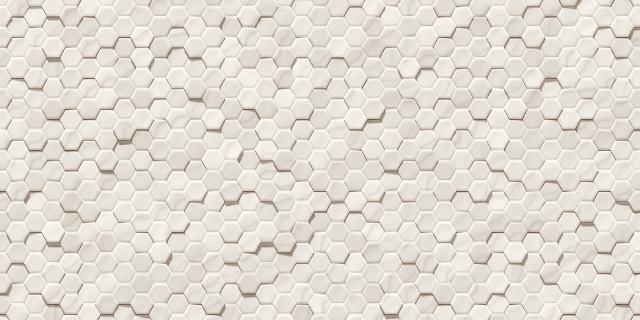
Give the GLSL for this pattern, as a WebGL 1 fragment shader.

```glsl
precision highp float;
// Cream marble mosaic of raised, slightly tilted hexagons lit from above.
uniform vec2 u_resolution;

float hash(vec2 p) {
  return fract(sin(dot(p, vec2(12.71, 31.17))) * 4375.85);
}

// Centre of the flat-topped hexagon (side 1) that contains p.
vec2 hexCentre(vec2 p) {
  vec2 period = vec2(3.0, 1.7320508);
  vec2 a = floor(p / period + 0.5) * period;
  vec2 b = (floor(p / period) + 0.5) * period;
  return distance(p, a) < distance(p, b) ? a : b;
}

// Distance from p to the rim of its hexagon, with rounded corners.
float rimDistance(vec2 p, vec2 centre) {
  vec2 d = abs(p - centre);
  return 0.866 - max(max(d.y, d.x * 0.866 + d.y * 0.5), 0.92 * length(d));
}

// Relief: a random level and tilt per tile, a shallow dish and a rounded rim.
float relief(vec2 p) {
  vec2 c = hexCentre(p);
  vec2 d = p - c;
  vec2 tilt = vec2(hash(c + 3.1), hash(c + 7.7)) - 0.5;
  float bevel = 1.0 - smoothstep(-0.03, 0.19, rimDistance(p, c));
  float dish = (hash(c + 5.3) - 0.4) * 0.14 * dot(d, d);
  return 0.7 * hash(c) + 0.32 * dot(tilt, d) + dish - 0.15 * bevel;
}

// Soft diagonal veins and clouds, turned and shifted on every tile.
float marble(vec2 p, vec2 centre) {
  float angle = 0.4 + 0.9 * hash(centre + 1.9);
  vec2 d = p - centre;
  vec2 q = vec2(d.x * cos(angle) - d.y * sin(angle),
                d.x * sin(angle) + d.y * cos(angle));
  q += 20.0 * hash(centre + 9.2);
  float warp = 0.3 * sin(q.y * 1.7) + 0.12 * sin(q.y * 4.3 + q.x * 2.0);
  float vein = pow(1.0 - abs(sin(q.x * 1.5 + warp)), 4.0);
  float cloud = sin(q.x * 4.1 + warp * 2.0) * sin(q.y * 1.3 + q.x);
  return vein * hash(centre + 4.4) * 0.15 + cloud * 0.025;
}

vec3 mosaic(vec2 p) {
  vec2 toLight = normalize(vec2(-0.2, 1.0));
  vec2 c = hexCentre(p);
  float level = relief(p);

  // Surface slope towards the light
  float slope = relief(p - toLight * 0.07) - relief(p + toLight * 0.07);
  float light = 0.915 + 1.6 * clamp(slope, -0.17, 0.075);

  // Shadow cast by higher tiles
  float blocked = 0.0;
  for (int i = 1; i <= 10; i++) {
    float t = float(i) * 0.045;
    blocked = max(blocked, relief(p + toLight * t) - level - t * 1.05);
  }
  light -= 0.58 * smoothstep(0.0, 0.2, blocked);

  // Stone tone and grain
  light += 0.11 * (hash(c + 2.6) - 0.5) - marble(p, c);
  light += 0.01 * sin(p.x * 13.0 + 3.0 * sin(p.y * 11.0)) * sin(p.y * 17.0 + p.x * 9.0);
  return mix(vec3(0.43, 0.34, 0.27), vec3(0.955, 0.945, 0.915), clamp(light, 0.0, 1.03));
}

void main() {
  // 36 columns across the canvas, 1.5 hexagon sides apart
  float unitsPerPixel = 54.0 / u_resolution.x;
  vec3 colour = vec3(0.0);

  // Four samples per pixel
  for (int i = 0; i < 2; i++) {
    for (int j = 0; j < 2; j++) {
      vec2 jitter = vec2(float(i), float(j)) * 0.5 - 0.25;
      colour += mosaic((gl_FragCoord.xy + jitter) * unitsPerPixel + vec2(0.0, 0.38));
    }
  }
  gl_FragColor = vec4(colour * 0.25, 1.0);
}
```
